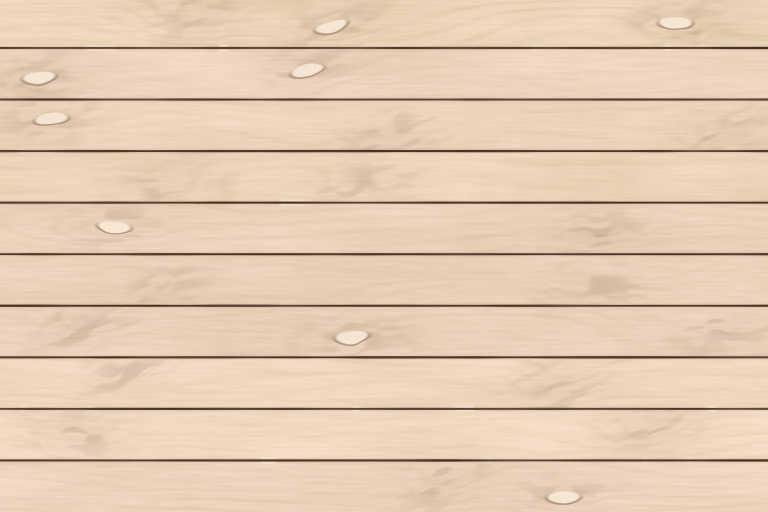
A WebGL 1 fragment shader for this texture:

```glsl
precision highp float;
// Ten pale horizontal pine planks with fine grain, knots and narrow dark gaps.
uniform vec2 u_resolution;

const float PITCH = 0.1007;       // plank height over canvas height
const float GAP_COUNT = 9.0;
const float GAP_HALF = 0.0019;
const float KNOT_CELL = 5.0;      // knot spacing, in plank heights

const vec3 PALE = vec3(0.955, 0.858, 0.768);
const vec3 TAN = vec3(0.885, 0.785, 0.675);
const vec3 BROWN = vec3(0.62, 0.51, 0.42);
const vec3 CREAM = vec3(0.975, 0.92, 0.85);
const vec3 GAP_DARK = vec3(0.25, 0.17, 0.10);
const vec3 GAP_SOFT = vec3(0.38, 0.29, 0.22);

float hash(vec2 p) {
  return fract(sin(dot(p, vec2(127.1, 311.7))) * 43758.5453);
}

float noise(vec2 p) {
  vec2 i = floor(p);
  vec2 f = fract(p);
  f = f * f * (3.0 - 2.0 * f);
  return mix(mix(hash(i), hash(i + vec2(1.0, 0.0)), f.x),
             mix(hash(i + vec2(0.0, 1.0)), hash(i + vec2(1.0, 1.0)), f.x), f.y);
}

vec2 rotate(vec2 p, float angle) {
  float c = cos(angle);
  float s = sin(angle);
  return vec2(c * p.x + s * p.y, c * p.y - s * p.x);
}

// Knots of one plank: x = grain bend, y = smudge, z = pale eye, w = dark rim
vec4 knots(vec2 q, float plank) {
  vec4 sum = vec4(0.0);
  for (int j = 0; j < 3; j++) {
    float cell = float(j);
    vec2 seed = vec2(plank + 2.0, cell + 3.0);
    float present = step(0.35, hash(seed + 7.1));
    float eyed = present * step(0.72, hash(seed + 19.3));
    vec2 center = vec2((cell + 0.15 + 0.7 * hash(seed)) * KNOT_CELL,
                       mix(0.25, 0.75, hash(seed + 3.7)));
    vec2 d = rotate(q - center, mix(-0.1, 0.45, hash(seed + 11.9)));
    d.y += 0.12 * (noise(d * 3.0 + seed * 9.0) - 0.5);
    float halo = present * exp(-dot(d * vec2(1.1, 2.3), d * vec2(1.1, 2.3)));
    float r = length(d * vec2(1.0, 2.7));
    float streak = smoothstep(0.4, 0.8, noise(d * vec2(2.5, 10.0) + seed * 13.0));
    float rim = smoothstep(0.08, 0.0, abs(r - 0.34)) * smoothstep(0.12, -0.1, d.y);
    sum += vec4(halo, halo * (0.25 + 0.75 * streak),
                eyed * smoothstep(0.36, 0.28, r), eyed * rim);
  }
  return sum;
}

// Tone of the grain: 0 is pale, 1 is tan
float grain(vec2 q, float plank, float bend) {
  vec2 shift = vec2(plank * 17.3, plank * 31.7);
  float sway = noise(q * vec2(0.3, 1.3) + shift);
  float figure = mix(0.15, 0.5, hash(vec2(plank, 5.3)));
  float phase = q.y * 22.0 + sway * 24.0 + bend * 12.0;
  float rings = smoothstep(0.1, 1.0, sin(phase));
  float patchy = noise(q * vec2(0.8, 3.5) + shift + 40.0);
  float fibre = noise(q * vec2(1.6, 24.0) + shift);
  float fleck = noise(q * vec2(5.0, 30.0) + shift + 80.0);
  float cloud = noise(q * vec2(0.45, 1.8) + shift + 120.0);
  return rings * patchy * figure + 0.38 * (fibre - 0.5)
       + 0.22 * (fleck - 0.5) + 0.5 * (cloud - 0.5);
}

vec3 wood(vec2 q, float plank) {
  vec4 knot = knots(q, plank);
  float tone = mix(0.12, 0.48, hash(vec2(plank, 1.7)));
  tone += grain(q, plank, knot.x);
  vec3 color = mix(PALE, TAN, clamp(tone, -0.15, 1.3));
  // Slight lean of each plank toward pink or yellow
  color += (hash(vec2(plank, 8.9)) - 0.5) * vec3(0.006, -0.008, 0.016);
  color = mix(color, BROWN, 0.3 * clamp(knot.y, 0.0, 1.0));
  color = mix(color, CREAM, 0.85 * clamp(knot.z, 0.0, 1.0));
  return mix(color, BROWN, 0.75 * clamp(knot.w, 0.0, 1.0));
}

void main() {
  vec2 p = gl_FragCoord.xy / u_resolution.y;
  float pixel = 1.0 / u_resolution.y;
  float plank = floor(p.y / PITCH);
  vec2 q = vec2(p.x / PITCH, fract(p.y / PITCH));
  vec3 color = wood(q, plank);

  // Nearest gap, with uneven width and a shaded, chipped edge
  float gap = clamp(floor(p.y / PITCH + 0.5), 1.0, GAP_COUNT);
  float offset = p.y - gap * PITCH;
  float wear = noise(vec2(p.x * 14.0, gap * 7.3));
  float halfWidth = GAP_HALF * mix(0.8, 1.2, wear);
  float edge = abs(offset) - halfWidth;
  float chip = smoothstep(0.82, 0.95, noise(vec2(p.x * 23.0, gap * 5.1 + 60.0)));
  color = mix(color, BROWN, 0.4 * exp(-max(edge, 0.0) / 0.0016));
  color = mix(color, CREAM, 0.6 * chip * smoothstep(0.004, 0.001, abs(edge - 0.002)));
  vec3 gapColor = mix(GAP_DARK, GAP_SOFT, noise(vec2(p.x * 9.0, gap * 3.9 + 20.0)));
  color = mix(color, gapColor, clamp(0.5 - edge / pixel, 0.0, 1.0));
  gl_FragColor = vec4(color, 1.0);
}
```
